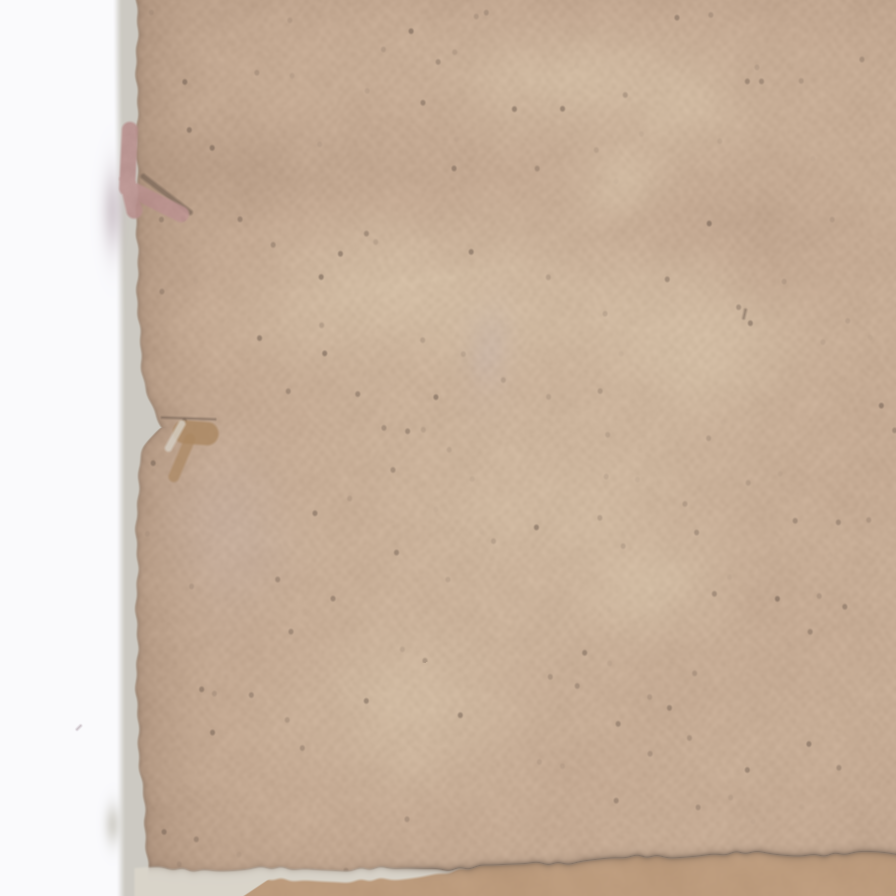
This texture is drawn by a three.js fragment shader. Its source:

```glsl
// Corner of an aged, stained paper sheet on a pale backing, with a torn notch,
// a faded ribbon and a second sheet below. Edges are height functions; the
// surface layers soft stains, warped sines, woven fibres and cellular specks.
varying vec2 vUv;

const vec3 WHITE = vec3(0.98, 0.98, 0.99);
const vec3 BACKING = vec3(0.80, 0.79, 0.76);
const vec3 PAPER_DARK = vec3(0.63, 0.52, 0.44);
const vec3 PAPER_MID = vec3(0.77, 0.665, 0.575);
const vec3 PAPER_LIGHT = vec3(0.84, 0.76, 0.66);
const vec3 UNDER_SHEET = vec3(0.74, 0.61, 0.49);
const vec3 TORN_PULP = vec3(0.85, 0.83, 0.79);
const vec3 CRACK = vec3(0.43, 0.36, 0.31);
const vec3 RIBBON = vec3(0.73, 0.57, 0.56);
const vec3 TAPE = vec3(0.67, 0.53, 0.38);
const vec3 SMUDGE = vec3(0.76, 0.71, 0.74);
const float SOFT = 0.0022;
const float NOTCH_Y = 0.523;
const float GRAIN = 0.045;

vec2 hash2(vec2 p) {
  vec2 q = vec2(dot(p, vec2(127.1, 311.7)), dot(p, vec2(269.5, 183.3)));
  return fract(sin(q) * 43758.5);
}

// Distance to the nearest scattered point, plus that point's random value
vec2 cellular(vec2 p) {
  vec2 nearest = vec2(9.0, 0.0);
  for (int j = -1; j <= 1; j++) {
    for (int i = -1; i <= 1; i++) {
      vec2 cell = floor(p) + vec2(float(i), float(j));
      vec2 h = hash2(cell);
      float d = length(cell + h - p);
      if (d < nearest.x) nearest = vec2(d, fract(h.x * 17.0 + h.y * 31.0));
    }
  }
  return nearest;
}

// Layered sines, each octave turned and bent by the one before
float clouds(vec2 p) {
  float sum = 0.0, amp = 0.5;
  for (int i = 0; i < 5; i++) {
    sum += amp * sin(p.x + 1.3 * sin(p.y)) * sin(p.y + 0.8 * sin(p.x * 1.2));
    p = mat2(1.5, 1.1, -1.1, 1.5) * p + 2.7;
    amp *= 0.6;
  }
  return sum;
}

float stain(vec2 p, vec2 center, vec2 radius) {
  vec2 q = (p - center) / radius;
  return exp(-dot(q, q));
}

float stroke(vec2 p, vec2 a, vec2 b, float halfWidth) {
  vec2 ab = b - a;
  float d = length(p - a - ab * clamp(dot(p - a, ab) / dot(ab, ab), 0.0, 1.0));
  return 1.0 - smoothstep(halfWidth - SOFT, halfWidth + SOFT, d);
}

float above(float edge, float v) { return smoothstep(edge - SOFT, edge + SOFT, v); }

float leftEdge(float y) {
  float d = y - NOTCH_Y;
  float notch = 0.027 * exp(-abs(d) / (d > 0.0 ? 0.045 : 0.02));
  float ragged = 0.0012 * sin(y * 73.0) + 0.0008 * sin(y * 211.0);
  return 0.153 + notch + ragged + 0.012 * (1.0 - smoothstep(0.02, 0.22, y));
}

float bottomEdge(float x) {
  float ragged = 0.0018 * sin(x * 47.0) + 0.001 * sin(x * 163.0 + 2.0 * sin(x * 61.0));
  return mix(0.030, 0.047, smoothstep(0.42, 0.85, x)) + ragged;
}

vec3 paperColor(vec2 p, float inset) {
  vec2 w = p + 0.018 * vec2(clouds(p * 13.0), clouds(p * 15.0 + 4.0));
  // Pale worn patches
  float tone = 0.50 * stain(w, vec2(0.62, 0.91), vec2(0.10, 0.04));
  tone += 0.42 * stain(w, vec2(0.76, 0.88), vec2(0.06, 0.05));
  tone += 0.50 * stain(w, vec2(0.69, 0.80), vec2(0.05, 0.035));
  tone += 0.52 * stain(w, vec2(0.77, 0.62), vec2(0.10, 0.08));
  tone += 0.42 * stain(w, vec2(0.55, 0.66), vec2(0.20, 0.08));
  tone += 0.32 * stain(w, vec2(0.38, 0.67), vec2(0.10, 0.08));
  tone += 0.42 * stain(w, vec2(0.60, 0.44), vec2(0.18, 0.13));
  tone += 0.45 * stain(w, vec2(0.73, 0.34), vec2(0.07, 0.05));
  tone += 0.48 * stain(w, vec2(0.45, 0.21), vec2(0.10, 0.08));
  // Darker margins and bands
  tone -= 0.30 * stain(w, vec2(0.30, 0.81), vec2(0.24, 0.06));
  tone -= 0.22 * stain(w, vec2(0.82, 0.73), vec2(0.13, 0.05));
  tone -= 0.25 * smoothstep(0.93, 1.04, p.y);
  tone -= 0.55 * exp(-inset / 0.055) + 0.18 * exp(-max(p.y - 0.03, 0.0) / 0.06);
  tone += 0.10 + 0.12 * clouds(p * vec2(9.0, 14.0) + 1.0);
  // Fold running up to the right
  float fold = p.y - 0.69 - 0.16 * (p.x - 0.5);
  tone += 0.16 * exp(-abs(fold) / 0.008) * stain(p, vec2(0.51, 0.69), vec2(0.08, 0.1));
  vec3 col = mix(PAPER_MID, PAPER_LIGHT, clamp(tone, 0.0, 1.0));
  col = mix(col, PAPER_DARK, clamp(-tone, 0.0, 1.0));
  col = mix(col, SMUDGE, 0.22 * stain(w, vec2(0.55, 0.61), vec2(0.025, 0.05)));
  col = mix(col, SMUDGE, 0.16 * stain(w, vec2(0.25, 0.41), vec2(0.06, 0.08)));
  // Weave, mottling and flecks
  float weave = sin(p.x * 410.0 + 3.0 * clouds(p * 30.0)) * sin(p.y * 370.0 + 3.0 * clouds(p * 24.0));
  col += GRAIN * (0.18 * weave + 0.4 * (cellular(p * 120.0).x - 0.45) + 0.22 * clouds(p * 55.0));
  vec2 fleck = cellular(p * vec2(26.0, 23.0));
  float spot = (1.0 - smoothstep(0.03, 0.11, fleck.x)) * smoothstep(0.65, 1.0, fleck.y);
  spot = max(spot, stroke(p, vec2(0.830, 0.645), vec2(0.832, 0.654), 0.0015));
  return mix(col, CRACK, 0.55 * spot);
}

void main() {
  vec2 p = vUv;
  float left = leftEdge(p.y), bottom = bottomEdge(p.x);
  // Backing strip and smudges on the white ground
  float strip = 0.136 - 0.004 * smoothstep(0.6, 1.0, p.y);
  vec3 col = mix(WHITE, BACKING, smoothstep(strip - 0.007, strip + 0.005, p.x));
  col = mix(col, SMUDGE, 0.65 * stain(p, vec2(0.126, 0.765), vec2(0.012, 0.045)));
  col = mix(col, BACKING, 0.8 * stain(p, vec2(0.126, 0.08), vec2(0.009, 0.022)));
  col = mix(col, SMUDGE, stroke(p, vec2(0.086, 0.186), vec2(0.090, 0.190), 0.001));
  // Lower sheet with a strip of torn pulp
  float gap = 0.013 * (1.0 - smoothstep(0.44, 0.53, p.x));
  float under = above(0.272 + 1.5 * p.y, p.x) * (1.0 - above(bottom - gap, p.y));
  col = mix(col, TORN_PULP, above(0.15, p.x) * (1.0 - above(bottom, p.y)));
  col = mix(col, UNDER_SHEET + 0.02 * clouds(p * 30.0), under);
  // Main sheet and its cracked lower edge
  float sheet = above(left, p.x) * above(bottom, p.y);
  col = mix(col, paperColor(p, max(p.x - left, 0.0)), sheet);
  float rim = exp(-abs(p.y - bottom) / 0.003) * above(left, p.x);
  col = mix(col, CRACK, rim * (0.3 + 0.4 * smoothstep(0.40, 0.50, p.x)));
  col = mix(col, CRACK, 0.35 * sheet * exp(-abs(p.x - left) / 0.003));
  // Tape, pale flap and crease at the notch
  col = mix(col, TAPE, 0.8 * stroke(p, vec2(0.206, 0.518), vec2(0.231, 0.516), 0.013));
  col = mix(col, TAPE, 0.7 * stroke(p, vec2(0.212, 0.510), vec2(0.194, 0.468), 0.006));
  col = mix(col, TORN_PULP, 0.75 * stroke(p, vec2(0.203, 0.527), vec2(0.188, 0.500), 0.004));
  col = mix(col, CRACK, 0.6 * stroke(p, vec2(0.181, 0.534), vec2(0.240, 0.532), 0.0012));
  // Faded ribbon and its shadow
  col = mix(col, CRACK, 0.6 * stroke(p, vec2(0.160, 0.803), vec2(0.212, 0.763), 0.003));
  float ribbon = stroke(p, vec2(0.145, 0.855), vec2(0.142, 0.790), 0.009);
  ribbon = max(ribbon, stroke(p, vec2(0.142, 0.800), vec2(0.150, 0.765), 0.009));
  ribbon = max(ribbon, stroke(p, vec2(0.148, 0.788), vec2(0.202, 0.761), 0.009));
  col = mix(col, RIBBON + 0.03 * clouds(p * 60.0), 0.9 * ribbon);
  gl_FragColor = vec4(col, 1.0);
}
```
